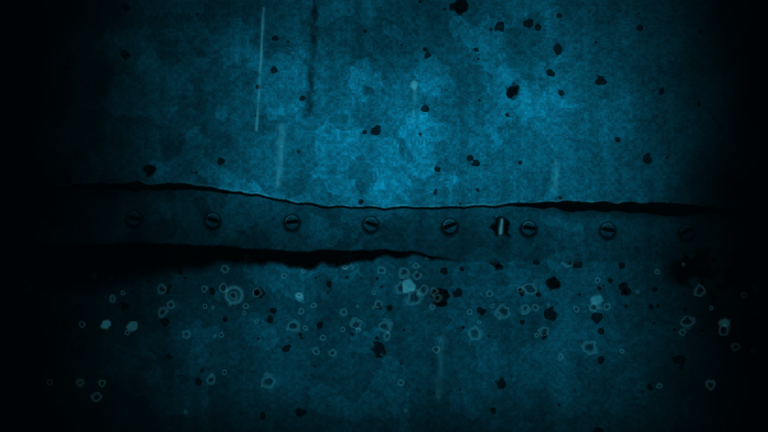
Reproduce this texture procedurally as a WebGL 1 fragment shader.

```glsl
precision highp float;
uniform vec2 u_resolution;

#define BASE_TINT vec3(0.016, 0.315, 0.41)
#define GLOW_TINT vec3(0.22, 0.6, 0.68)
#define SHADOW_TINT vec3(0.0, 0.012, 0.018)
#define GRAIN 0.28
#define PATCH_GAIN 0.24
#define SCREW_RADIUS 0.0155

float hash(vec2 p) {
  return fract(sin(dot(p, vec2(127.1, 311.7))) * 43758.5453);
}

float noise(vec2 p) {
  vec2 i = floor(p), f = fract(p);
  f = f * f * (3.0 - 2.0 * f);
  return mix(mix(hash(i), hash(i + vec2(1, 0)), f.x),
             mix(hash(i + vec2(0, 1)), hash(i + vec2(1, 1)), f.x), f.y);
}

float fbm(vec2 p) {
  float sum = 0.0, amp = 0.5;
  for (int i = 0; i < 5; i++) {
    sum += amp * noise(p);
    p = mat2(1.6, 1.2, -1.2, 1.6) * p + 7.3;
    amp *= 0.5;
  }
  return sum;
}

float fade(float a, float b, float x) {
  return 1.0 - smoothstep(a, b, x);
}

float bump(float x, float center, float width) {
  float t = (x - center) / width;
  return exp(-t * t);
}

// Ragged round mark
float disc(vec2 p, float x, float y, float radius) {
  float r = radius * (0.7 + 0.6 * noise(p * 95.0));
  return fade(r - 0.004, r + 0.004, length(p - vec2(x, y)));
}

// Worn, slightly leaning scratch rising from (x, y)
float streak(vec2 p, float x, float y, float rise, float width) {
  vec2 q = p - vec2(x, y);
  q.x -= 0.06 * q.y;
  q.y -= clamp(q.y, 0.0, rise);
  return bump(length(q), 0.0, width) * (0.35 + 0.65 * noise(p * vec2(190, 45)));
}

// Scattered corrosion: x is dark cores, y is pale rims
vec2 pits(vec2 p, float soft) {
  vec2 marks = vec2(0);
  for (int i = 0; i < 4; i++) {
    float size = 0.034 + 0.012 * float(i), shift = float(i) * 17.3;
    vec2 cell = floor(p / size + shift);
    vec2 center = (cell + 0.3 + 0.4 * vec2(hash(cell + 2.1), hash(cell + 8.7)) - shift) * size;
    float density = 0.05 + 0.3 * bump(center.y, 0.31, 0.1) * smoothstep(0.12, 0.3, center.x);
    float present = step(hash(cell + 4.4), density);
    float r = size * mix(0.07, 0.25, pow(hash(cell + 6.2), 2.0));
    float d = length(p - center) + (noise(p * 110.0) - 0.5) * r * 0.9;
    float pale = step(0.5, hash(cell + 9.9)) * step(center.y, 0.41);
    marks += present * vec2(fade(r - soft, r + soft, d) * (1.0 - pale * 0.6),
                            fade(0.0, r * 0.5 + soft, abs(d - r)) * pale * 0.6);
  }
  return marks;
}

void main() {
  vec2 p = gl_FragCoord.xy / u_resolution.y;
  float soft = 1.0 / u_resolution.y, x = p.x, y = p.y;
  float rough = fbm(p * 9.0), jag = (fbm(p * vec2(28, 12)) - 0.48) * 0.022;

  // Broad lighting and dark borders
  float wx = x + (rough - 0.5) * 0.12;
  float light = smoothstep(0.06, 0.78, wx) * fade(1.28, 1.75, wx) * smoothstep(-0.22, 0.24, y);
  light *= mix(0.62, 1.0, smoothstep(0.38, 0.6, y)) * (1.0 - 0.42 * smoothstep(0.72, 1.02, y));

  // Flaked patches, stains and grain
  vec2 warp = p + 0.022 * vec2(noise(p * 34.0), noise(p * 34.0 + 19.0));
  float flakes = smoothstep(0.53, 0.57, fbm(warp * 13.0)) - 0.35 * smoothstep(0.55, 0.6, fbm(warp * 19.0 + 31.0));
  float tone = light * (0.7 + 0.48 * rough + PATCH_GAIN * flakes * fade(0.9, 2.0, x));
  tone *= 0.9 + 0.2 * noise(p * vec2(42, 4));
  tone *= 1.0 + GRAIN * (noise(p * 230.0) + noise(p * 115.0 + 5.0) - 1.0);
  tone *= 1.0 - 0.6 * streak(p, 0.715, 0.74, 0.3, 0.009);

  // Plate seam and recessed strip
  float seam = y - mix(0.566, 0.518, smoothstep(0.42, 0.82, x)) - 0.007 * bump(x, 1.25, 0.16) - jag * 0.55;
  seam += 0.008 * smoothstep(1.45, 1.75, x);
  float gap = bump(x, 0.29, 0.16) + smoothstep(1.16, 1.3, x);
  float seamWidth = 0.0022 + 0.008 * gap * (0.4 + 1.2 * noise(vec2(x * 35.0, 3)));
  float seamDark = fade(seamWidth - soft, seamWidth + 0.003, abs(seam));
  float top = mix(0.437, 0.421, smoothstep(0.4, 0.65, x)) - 0.021 * smoothstep(0.92, 1.07, x) + jag * 0.5;
  float strip = smoothstep(top - 0.01, top, y) * fade(-0.003, 0.003, seam);
  tone *= 1.0 - strip * mix(0.34, 0.16, smoothstep(0.9, 1.3, x));
  tone *= 1.0 - 0.45 * bump(seam, -0.008, 0.018) * gap;
  float glow = 0.5 * light * bump(seam, seamWidth + 0.003, 0.0025) * noise(vec2(x * 60.0, 8));

  // Tapering tear and decayed right edge
  float depth = mix(0.105, 0.034, smoothstep(0.1, 0.62, x)) * fade(0.72, 1.08, x);
  float bottom = top - depth + jag * 0.8, feather = mix(0.045, 0.009, smoothstep(0.15, 0.7, x));
  float tear = smoothstep(bottom - feather, bottom + feather * 0.5, y);
  tear *= fade(top - 0.004, top + 0.003, y) * fade(1.03, 1.07, x);
  float decay = bump(x, 1.65, 0.1) * bump(y, 0.375, 0.045);
  float rot = smoothstep(0.5, 0.62, fbm(p * 24.0) + 0.22 * decay) * smoothstep(0.15, 0.5, decay);

  // Holes and pale corrosion
  vec2 marks = pits(p, soft) * (1.0 - strip * 0.7);
  float holes = disc(p, 1.063, 0.985, 0.018) + disc(p, 1.186, 0.789, 0.016) + disc(p, 1.019, 0.313, 0.02);
  holes += disc(p, 1.632, 0.373, 0.014) + disc(p, 0.345, 0.606, 0.014) + disc(p, 1.28, 0.342, 0.014);
  holes += disc(p, 1.16, 0.472, 0.022) + 0.4 * disc(p, 0.852, 0.79, 0.014);
  glow += 0.55 * bump(length(p - vec2(0.542, 0.317)), 0.018, 0.005) + marks.y * 0.65;
  glow += 0.75 * (disc(p, 0.946, 0.338, 0.015) + disc(p, 0.245, 0.248, 0.012) + disc(p, 0.958, 0.803, 0.009));
  glow += 0.6 * (disc(p, 0.306, 0.245, 0.012) + disc(p, 0.694, 0.313, 0.011));
  glow += 0.6 * (disc(p, 1.382, 0.306, 0.013) + disc(p, 1.678, 0.254, 0.012));

  // Scratches and drips
  glow += 0.7 * streak(p, 0.594, 0.7, 0.28, 0.004) + 0.6 * streak(p, 0.645, 0.575, 0.13, 0.009);
  glow += 0.4 * streak(p, 0.956, 0.72, 0.08, 0.005) + 0.5 * streak(p, 1.285, 0.565, 0.055, 0.008);
  glow += 0.3 * streak(p, 1.015, 0.08, 0.14, 0.008) + 1.1 * streak(p, 1.159, 0.46, 0.03, 0.005);
  tone *= 1.0 - clamp(marks.x * 0.7 + holes * 0.88, 0.0, 0.95);
  tone *= (1.0 - seamDark * 0.93) * (1.0 - tear * 0.98) * (1.0 - rot * 0.9);

  // Slotted screws
  for (int i = 0; i < 9; i++) {
    float n = float(i), angle = 0.35 - 0.8 * hash(vec2(n, 5));
    vec2 q = p - vec2(0.127 + 0.1828 * n, 0.5 - 0.0045 * n);
    float d = length(q) - SCREW_RADIUS, head = fade(-soft, soft, d);
    float slot = fade(0.002, 0.002 + 2.0 * soft, abs(dot(q, vec2(sin(angle), cos(angle)))));
    tone *= 1.0 - 0.75 * fade(0.0, 0.01, d + q.y * 0.2) * (1.0 - head);
    tone = mix(tone, light * (0.5 + 0.25 * noise(p * 180.0)) * (1.0 - 0.92 * slot), head);
    glow += 0.32 * light * head * bump(d, -0.002, 0.0025) * smoothstep(-0.004, 0.012, q.y - q.x * 0.4);
  }

  glow *= smoothstep(0.0, 0.25, x) * fade(1.66, 1.77, x) * (1.0 - 0.9 * tear);
  vec3 color = SHADOW_TINT + BASE_TINT * max(tone, 0.0);
  gl_FragColor = vec4(mix(color, GLOW_TINT, clamp(glow, 0.0, 0.9) * (0.45 + 0.4 * light)), 1);
}
```
